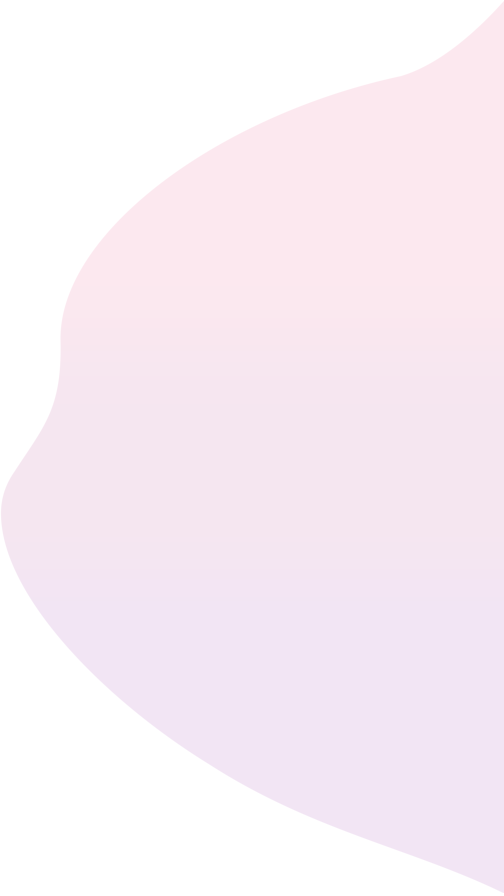
Write a WebGL 2 fragment shader that draws this background.

```glsl
#version 300 es
precision highp float;
// A pale pink-to-lavender blob swelling in from the right over white.
// Its left outline is a chain of cubic Bezier curves, solved by height,
// and its fill is a soft vertical blend of three tints.

uniform vec2 u_resolution;
out vec4 fragColor;

const vec3 WHITE = vec3(1.0);
const vec3 PINK = vec3(0.988, 0.910, 0.937);
const vec3 ROSE = vec3(0.961, 0.902, 0.941);
const vec3 LAVENDER = vec3(0.949, 0.898, 0.957);

// Outline from top to bottom, as fractions of the canvas;
// neighbouring curves share an end point.
const int CURVES = 6;
const vec2 OUTLINE[19] = vec2[19](
  vec2(1.000, 0.999), vec2(0.933, 0.957), vec2(0.862, 0.926),
  vec2(0.795, 0.915), vec2(0.438, 0.872), vec2(0.120, 0.742),
  vec2(0.120, 0.622), vec2(0.124, 0.544), vec2(0.088, 0.525),
  vec2(0.028, 0.473), vec2(0.012, 0.460), vec2(0.002, 0.445),
  vec2(0.002, 0.427), vec2(0.002, 0.336), vec2(0.207, 0.219),
  vec2(0.415, 0.147), vec2(0.622, 0.072), vec2(0.818, 0.053),
  vec2(1.000, 0.003));

vec2 bezier(vec2 a, vec2 b, vec2 c, vec2 d, float t) {
  float s = 1.0 - t;
  return s * s * s * a + 3.0 * s * t * (s * b + t * c) + t * t * t * d;
}

vec2 bezierTangent(vec2 a, vec2 b, vec2 c, vec2 d, float t) {
  float s = 1.0 - t;
  return s * s * (b - a) + 2.0 * s * t * (c - b) + t * t * (d - c);
}

// Bisect for the parameter at which a descending curve reaches a height.
float parameterAt(vec2 a, vec2 b, vec2 c, vec2 d, float height) {
  float low = 0.0, high = 1.0;
  for (int i = 0; i < 16; i++) {
    float middle = 0.5 * (low + high);
    if (bezier(a, b, c, d, middle).y > height) low = middle;
    else high = middle;
  }
  return 0.5 * (low + high);
}

// Approximate distance to the outline in canvas units, positive inside.
float blobDistance(vec2 uv, vec2 size) {
  for (int i = 0; i < CURVES; i++) {
    vec2 a = OUTLINE[3 * i], b = OUTLINE[3 * i + 1];
    vec2 c = OUTLINE[3 * i + 2], d = OUTLINE[3 * i + 3];
    if (uv.y <= a.y && uv.y > d.y) {
      float t = parameterAt(a, b, c, d, uv.y);
      vec2 tangent = normalize(bezierTangent(a, b, c, d, t) * size);
      return (uv.x - bezier(a, b, c, d, t).x) * size.x * abs(tangent.y);
    }
  }
  return -1.0;
}

vec3 verticalTint(float height) {
  vec3 tint = mix(LAVENDER, ROSE, smoothstep(0.30, 0.43, height));
  return mix(tint, PINK, smoothstep(0.52, 0.71, height));
}

void main() {
  vec2 uv = gl_FragCoord.xy / u_resolution;
  vec2 size = vec2(u_resolution.x / u_resolution.y, 1.0);
  float pixel = 1.0 / u_resolution.y;

  // Soft-edged blob over the white ground
  float coverage = smoothstep(-0.75 * pixel, 0.75 * pixel, blobDistance(uv, size));
  fragColor = vec4(mix(WHITE, verticalTint(uv.y), coverage), 1.0);
}
```
